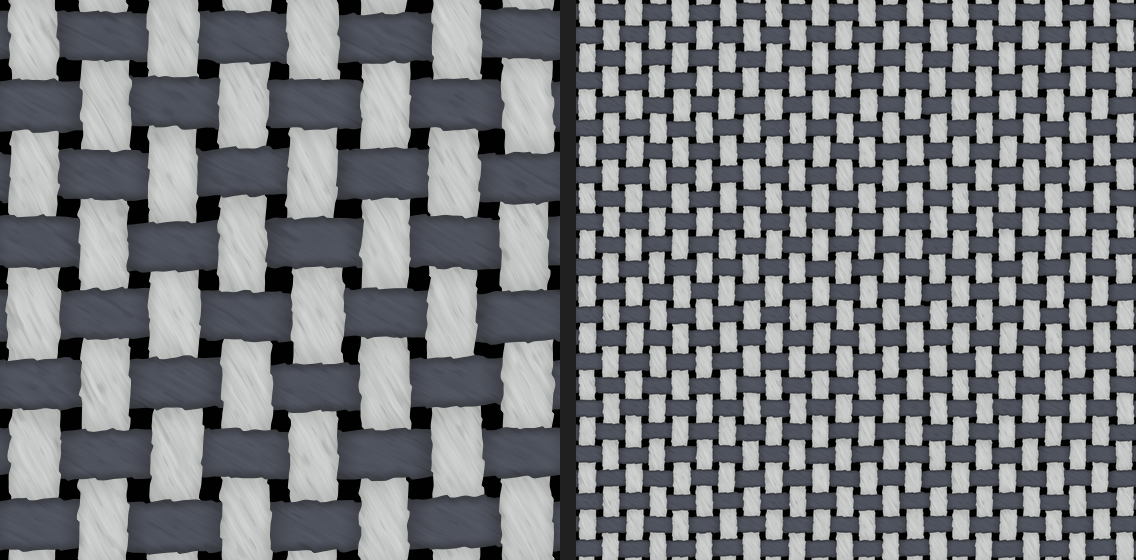
Left: one tile. Right: repeated 3 by 3.
Write a Shadertoy shader that draws this texture.

```glsl
// Plain weave of pale upright and slate level twisted yarns over black gaps.
#define REPEATS 8.0        // crossings across and down (even, so it tiles)
#define HALF_WIDTH 0.345   // yarn half width, in crossings
#define JITTER 0.045       // sideways shift of each float
#define LEAN 0.035         // tilt of each float
#define NOTCH 0.035        // depth of the ply notches along the edges
#define TWIST 0.55         // slant of the fibres
#define FIBRE 0.10         // contrast of the fibres
#define PALE_LIT vec3(0.785, 0.795, 0.79)
#define PALE_DIM vec3(0.67, 0.68, 0.67)
#define SLATE_LIT vec3(0.31, 0.325, 0.367)
#define SLATE_DIM vec3(0.205, 0.213, 0.23)
#define GAP_COLOR vec3(0.003)

float hash(vec2 p) {
    vec3 q = fract(p.xyx * 0.1031);
    q += dot(q, q.yzx + 33.33);
    return fract((q.x + q.y) * q.z);
}

float noise(vec2 p) {
    vec2 i = floor(p), f = fract(p);
    f = f * f * (3.0 - 2.0 * f);
    return mix(mix(hash(i), hash(i + vec2(1, 0)), f.x),
               mix(hash(i + vec2(0, 1)), hash(i + vec2(1, 1)), f.x), f.y);
}

// One float of yarn: p.x runs across it, p.y along it; returns colour and coverage.
vec4 yarn(vec2 p, vec2 id, vec3 lit, vec3 dim, float pixel) {
    vec2 seed = 50.0 + floor(300.0 * vec2(hash(id + 3.0), hash(id + 41.0)));

    // Each float sits a little off centre and tilted
    p.x += JITTER * (2.0 * hash(seed) - 1.0);
    p.x += LEAN * (2.0 * hash(seed + 7.0) - 1.0) * p.y;

    // Uneven outline with a sharp step where each ply meets the edge
    float side = p.x < 0.0 ? 0.0 : 19.0;
    float ply = fract(side / 19.0 + sign(p.x) * p.y * 2.1 + hash(seed + side)
                + 0.35 * noise(vec2(p.y * 3.0, side) + seed));
    float bump = ply * (1.0 - smoothstep(0.88, 1.0, ply)) - 0.45;
    float ragged = noise(vec2(p.y * 7.0, side + 5.0) + seed) - 0.5;
    float halfWidth = HALF_WIDTH + NOTCH * bump + 0.035 * ragged
                    + 0.03 * (hash(seed + 13.0) - 0.5) + 0.015 - 0.04 * p.y * p.y;
    float coverage = clamp(0.5 + (halfWidth - abs(p.x)) / pixel, 0.0, 1.0);

    // Slanted fibres: fine strands, broad plies and a few dark creases
    vec2 grain = vec2(p.x + TWIST * p.y, p.y - TWIST * p.x);
    grain.x += 0.04 * noise(grain * 3.0 + seed);
    float fine = noise(grain * vec2(42.0, 2.5) + seed);
    float broad = noise(grain * vec2(13.0, 1.6) + seed + 31.0);
    float crease = smoothstep(0.72, 0.95, noise(grain * vec2(20.0, 3.0) + seed + 67.0));
    float fibre = 1.0 + FIBRE * (0.6 * (fine - 0.5) + 0.8 * (broad - 0.5) - 0.8 * crease);

    // Rounded shading towards the sides and the tucked ends
    float rim = smoothstep(0.55, 1.05, abs(p.x) / halfWidth);
    float tuck = smoothstep(0.3, 0.8, abs(p.y));
    float shade = 1.0 - (1.0 - 0.8 * rim) * (1.0 - 0.75 * tuck);
    return vec4(mix(lit, dim, shade) * fibre, coverage);
}

void mainImage(out vec4 fragColor, in vec2 fragCoord) {
    vec2 grid = fragCoord / iResolution.xy * REPEATS;
    vec2 cell = floor(grid), local = fract(grid) - 0.5;
    float pixel = REPEATS / min(iResolution.x, iResolution.y);

    // The yarn passing underneath belongs to a float centred one crossing away
    float paleOver = mod(cell.x + cell.y, 2.0);
    vec2 hop = sign(local) * vec2(paleOver, 1.0 - paleOver);
    vec2 paleId = mod(cell + vec2(0.0, hop.y), REPEATS);
    vec2 slateId = mod(cell + vec2(hop.x, 0.0), REPEATS) + 2.0 * REPEATS;
    vec4 pale = yarn(vec2(local.x, local.y - hop.y), paleId, PALE_LIT, PALE_DIM, pixel);
    vec4 slate = yarn(vec2(local.y, local.x - hop.x), slateId, SLATE_LIT, SLATE_DIM, pixel);

    // Stack the lower yarn, then the upper one, over the gap
    vec4 upper = paleOver > 0.5 ? pale : slate;
    vec4 lower = paleOver > 0.5 ? slate : pale;
    vec3 color = mix(GAP_COLOR, lower.rgb, lower.a);
    color = mix(color, upper.rgb, upper.a);
    fragColor = vec4(color, 1.0);
}
```
